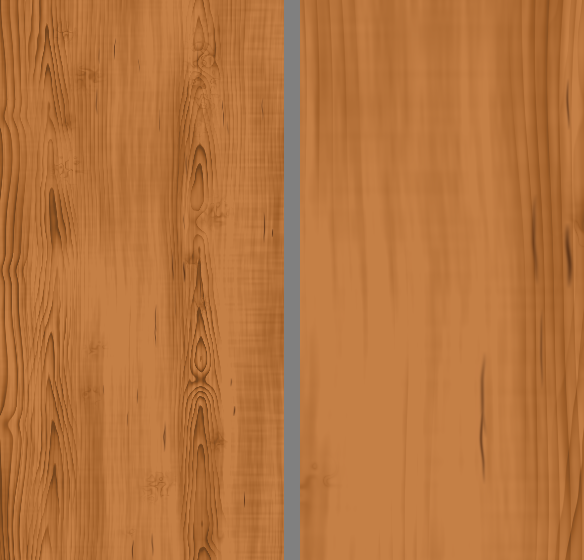
Left: the whole. Right: its middle third, enlarged.
This texture is drawn by a Shadertoy shader. Its source:

```glsl
#define DARK vec3(0.46, 0.27, 0.115)
#define MID vec3(0.615, 0.36, 0.15)
#define LIGHT vec3(0.755, 0.485, 0.26)
#define CRACK vec3(0.25, 0.12, 0.04)
#define BASE_TONE 0.89
#define CLOUD_CONTRAST 0.42
#define COLUMN_CONTRAST 0.36
#define FIBRE_CONTRAST 0.27
#define BAND_COUNT 40.0
#define CRACKS 30
#define SMUDGES 12

float hash(vec2 p) {
    vec3 q = fract(vec3(p.xyx) * 0.1031);
    q += dot(q, q.yzx + 33.33);
    return fract((q.x + q.y) * q.z);
}

float noise(vec2 p) {
    vec2 i = floor(p), f = fract(p);
    f = f * f * (3.0 - 2.0 * f);
    return mix(mix(hash(i), hash(i + vec2(1, 0)), f.x),
               mix(hash(i + vec2(0, 1)), hash(i + vec2(1, 1)), f.x), f.y);
}

// Noise centred on zero
float wobble(vec2 p) { return noise(p) - 0.5; }

// Layered sines: slow sideways drift of the grain
float sway(vec2 p) {
    return 0.007 * sin(3.1 * p.y + 4.0 * p.x + 1.0)
         + 0.004 * sin(7.3 * p.y + 9.0 * p.x)
         + 0.0015 * sin(17.0 * p.y - 11.0 * p.x);
}

// Growth ring: slow darkening that ends in a crisp edge
float ring(float h) {
    float s = fract(h);
    return s * s * s * (1.0 - smoothstep(0.88, 1.0, s));
}

// Nested pointed arches around a vertical axis, darkest at their tips
float arches(vec2 p, float axis, float halfWidth, float slope, float spacing, float bend) {
    float d = p.x - axis + sway(p) + 0.035 * wobble(vec2(axis * 50.0, p.y * 3.0));
    float h = p.y + slope * sqrt(d * d + 0.00012) + bend;
    h += 0.30 * wobble(p * vec2(13.0, 2.2)) + 0.10 * wobble(p * vec2(34.0, 11.0));
    h += 0.03 * wobble(p * vec2(90.0, 30.0));
    float window = 1.0 - smoothstep(0.5 * halfWidth, halfWidth, abs(d));
    float visible = smoothstep(0.2, 0.8, noise(p * vec2(14.0, 5.0) + 40.0));
    float tip = exp(-d * d / 0.0006);
    float stain = visible * visible * tip * fract(h / spacing);
    return (ring(h / spacing) * (0.2 + 1.2 * visible + 0.5 * tip) + 0.3 * stain) * window;
}

// Swirls that close the rings of the right-hand figure into eyes
float knots(vec2 p) {
    float sum = 0.0;
    for (int i = 0; i < 4; i++) {
        float n = float(i);
        vec2 c = vec2(0.69 + 0.06 * hash(vec2(n, 3.0)), 0.07 + 0.56 * n);
        vec2 d = (p - c) / vec2(0.035, 0.045);
        sum += exp(-dot(d, d)) * (0.14 + 0.25 * hash(vec2(n, 8.0)));
    }
    return sum;
}

// Bold wavy bands along the left edge, with two kinks
float edgeBands(vec2 p) {
    float k = (mod(p.y, 0.54) - 0.48) / 0.035;
    float x = p.x + 1.8 * sway(p) + 0.012 * exp(-k * k);
    x += 0.025 * wobble(p * vec2(16.0, 2.0));
    float strength = 0.6 + 0.8 * noise(p * vec2(30.0, 2.0));
    return ring(x * BAND_COUNT) * strength * (1.0 - smoothstep(0.05, 0.13, p.x));
}

// Short tapered vertical splits
float cracks(vec2 p) {
    float mask = 0.0;
    for (int i = 0; i < CRACKS; i++) {
        float n = float(i);
        vec2 c = vec2(0.34 + 0.64 * hash(vec2(n, 11.0)), 1.97 * hash(vec2(n, 23.0)));
        float len = mix(0.015, 0.06, hash(vec2(n, 37.0)));
        float width = mix(0.001, 0.003, hash(vec2(n, 41.0)));
        float along = (p.y - c.y) / len;
        float drift = 0.006 * wobble(vec2(n * 7.0, p.y * 30.0));
        float across = (p.x - c.x + drift) / width;
        float core = exp(-across * across) * max(0.0, 1.0 - along * along);
        mask = max(mask, core * mix(0.2, 0.75, hash(vec2(n, 53.0))));
    }
    return mask;
}

// Small ragged stains, denser near the top of the right-hand figure
float smudges(vec2 p) {
    float sum = 0.0;
    float vein = 1.0 - abs(2.0 * noise(p * vec2(34.0, 24.0) + 2.0 * noise(p * 60.0)) - 1.0);
    for (int i = 0; i < SMUDGES; i++) {
        float n = float(i);
        vec2 c = vec2(0.15 + 0.62 * hash(vec2(n, 61.0)), 0.1 + 0.16 * n);
        vec2 d = (p - c) / mix(vec2(0.02, 0.018), vec2(0.05, 0.05), hash(vec2(n, 71.0)));
        sum += exp(-dot(d, d));
    }
    vec2 tangle = (p - vec2(0.71, 1.7)) / vec2(0.05, 0.15);
    return (sum + exp(-dot(tangle, tangle))) * vein * vein * vein;
}

void mainImage(out vec4 fragColor, in vec2 fragCoord) {
    vec2 p = fragCoord / iResolution.x;
    vec2 g = vec2(p.x + sway(p), p.y);

    // Broad clouds and columns
    float tone = BASE_TONE;
    tone += CLOUD_CONTRAST * (0.6 * wobble(p * vec2(4.0, 2.2)) + 0.5 * wobble(p * vec2(9.0, 5.0) + 20.0));
    tone += COLUMN_CONTRAST * wobble(g * vec2(15.0, 0.9));

    // Fine fibres and faint cross figure
    float fibre = 0.7 * wobble(g * vec2(48.0, 2.5)) + 0.8 * wobble(g * vec2(120.0, 5.0));
    tone += FIBRE_CONTRAST * (fibre + 0.5 * wobble(g * vec2(210.0, 22.0)));
    tone += 0.10 * wobble(p * vec2(10.0, 110.0)) * (0.5 + smoothstep(0.7, 0.9, p.x));

    // Straight grain in irregular columns
    float column = smoothstep(0.35, 0.75, noise(g * vec2(11.0, 1.3) + 7.0));
    tone -= 0.42 * column * ring(g.x * 66.0 + 2.0 * wobble(g * vec2(12.0, 2.0)));

    // Figured strips
    float bend = knots(p);
    tone -= 0.72 * arches(p, 0.18, 0.095, 10.0, 0.17, 0.0);
    tone -= 0.80 * arches(p, 0.71, 0.09, 7.5, 0.135, bend);
    tone -= 1.05 * edgeBands(p) + 0.18 * (1.0 - smoothstep(0.0, 0.06, p.x));
    tone -= 0.5 * bend * noise(p * vec2(30.0, 18.0)) + 0.5 * smudges(p);

    // Soft seam beside the right-hand figure
    float seam = (g.x - 0.64) / 0.014;
    tone -= 0.28 * exp(-seam * seam) * noise(g * vec2(60.0, 4.0));

    tone = clamp(tone, 0.0, 1.06);
    vec3 color = mix(DARK, MID, min(tone * 2.0, 1.0));
    color = mix(color, LIGHT, max(tone * 2.0 - 1.0, 0.0));
    color = mix(color, CRACK, cracks(p));
    fragColor = vec4(color, 1.0);
}
```
